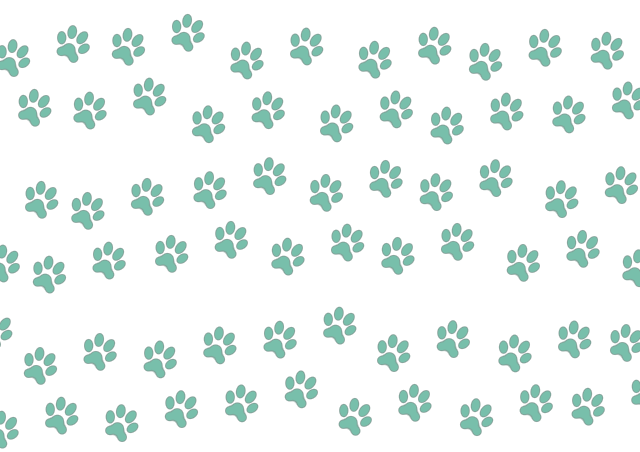
Give the GLSL for this pattern, as a WebGL 1 fragment shader.

```glsl
precision highp float;

// Scattered green paw prints on white. Each jittered grid cell holds a slanted
// group of four paws; a paw is four ellipses and a smoothly blended pad,
// merged into one distance that is filled and given a thin grey outline.

uniform vec2 u_resolution;

// Lengths are in canvas heights, paw parts in paw units.
const vec3 PAPER = vec3(1.0);
const vec3 PAW_GREEN = vec3(0.47, 0.75, 0.67);
const vec3 OUTLINE_GREY = vec3(0.50, 0.61, 0.58);
const float PAW_SIZE = 0.0369;
const float OUTLINE_HALF = 0.025;
const float EDGE_SOFTNESS = 1.15;
const vec2 CELL = vec2(0.258, 0.329);
const vec2 JITTER = vec2(0.017, 0.031);
const vec2 STEP_SIDE = vec2(0.132, 0.031);
const vec2 STEP_DOWN = vec2(-0.085, -0.141);
const float ROW_SHIFT = 0.37;
const float PAW_REACH = 1.6;

vec2 hash2(vec2 p) {
    vec2 q = vec2(dot(p, vec2(127.1, 311.7)), dot(p, vec2(269.5, 183.3)));
    return fract(sin(q) * 43758.5);
}

// Ellipse leaning clockwise by tilt
float toe(vec2 p, vec2 radii, float tilt) {
    float c = cos(tilt), s = sin(tilt);
    p = vec2(c * p.x - s * p.y, s * p.x + c * p.y);
    float k0 = length(p / radii);
    float k1 = length(p / (radii * radii));
    return (k0 + 1e-4) * (k0 - 1.0) / (k1 + 1e-4);
}

float smoothMin(float a, float b, float k) {
    float h = max(k - abs(a - b), 0.0) / k;
    return min(a, b) - 0.25 * h * h * k;
}

float pawDistance(vec2 p) {
    // Pad: side lobe, broad top and narrow heel
    float side = length(p - vec2(-0.69, -0.39)) - 0.25;
    float top = length(p - vec2(-0.23, -0.29)) - 0.37;
    float heel = length(p - vec2(0.05, -0.79)) - 0.26;
    float d = smoothMin(smoothMin(side, top, 0.22), heel, 0.30);

    // Toes from left to right
    d = min(d, toe(p - vec2(-0.66, 0.43), vec2(0.25, 0.37), 0.0));
    d = min(d, toe(p - vec2(-0.03, 0.77), vec2(0.26, 0.39), 0.17));
    d = min(d, toe(p - vec2(0.57, 0.43), vec2(0.26, 0.41), 0.68));
    return min(d, toe(p - vec2(0.67, -0.23), vec2(0.24, 0.36), 0.95));
}

// Distance to the nearest paw over the neighbouring groups
float scatterDistance(vec2 uv) {
    float nearest = PAW_REACH;
    float row0 = floor(uv.y / CELL.y);
    for (int j = -1; j <= 1; j++) {
        float row = row0 + float(j);
        float shift = fract(row * ROW_SHIFT);
        float column0 = floor(uv.x / CELL.x - shift);
        for (int i = -1; i <= 1; i++) {
            vec2 id = vec2(column0 + float(i), row);
            vec2 center = (id + vec2(0.5 + shift, 0.5)) * CELL;
            center += (2.0 * hash2(id) - 1.0) * JITTER;
            for (int k = 0; k < 4; k++) {
                float n = float(k);
                vec2 slot = vec2(mod(n, 2.0), floor(n / 2.0)) - 0.5;
                vec2 offset = slot.x * STEP_SIDE + slot.y * STEP_DOWN;
                vec2 p = (uv - center - offset) / PAW_SIZE;
                if (dot(p, p) < PAW_REACH * PAW_REACH) {
                    nearest = min(nearest, pawDistance(p));
                }
            }
        }
    }
    return nearest;
}

void main() {
    vec2 uv = gl_FragCoord.xy / u_resolution.y;
    float edge = EDGE_SOFTNESS / (u_resolution.y * PAW_SIZE);
    float d = scatterDistance(uv);

    // Outline shape first, then the fill inset within it
    float outer = clamp(0.5 - (d - OUTLINE_HALF) / edge, 0.0, 1.0);
    float inner = clamp(0.5 - (d + OUTLINE_HALF) / edge, 0.0, 1.0);
    vec3 color = mix(PAPER, OUTLINE_GREY, outer);
    color = mix(color, PAW_GREEN, inner);
    gl_FragColor = vec4(color, 1.0);
}
```
